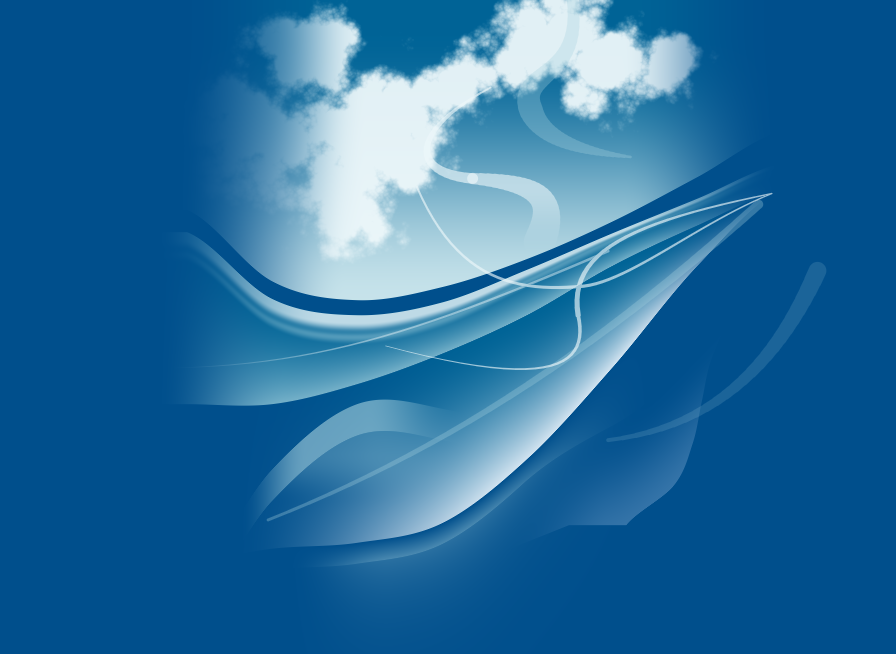
Reproduce this background procedurally as a Shadertoy shader.

```glsl
float pixel() { return 1.0 / iResolution.y; }

// Soft half-plane: 1 where signed distance d is positive
float inside(float d) { return clamp(d / pixel() + 0.5, 0.0, 1.0); }

// Smooth curve through eight evenly spaced heights
float curve(float t, float k[8]) {
    t = clamp(t, 0.0, 6.999);
    int i = int(t);
    float f = fract(t), a = k[max(i - 1, 0)], b = k[i], c = k[i + 1], d = k[min(i + 2, 7)];
    return b + 0.5 * f * (c - a + f * (2.0 * a - 5.0 * b + 4.0 * c - d + f * (3.0 * (b - c) + d - a)));
}

vec2 hash2(vec2 p) {
    return fract(sin(vec2(dot(p, vec2(127.1, 311.7)), dot(p, vec2(269.5, 183.3)))) * 43758.5);
}

float cells(vec2 p) {
    vec2 cell = floor(p), f = fract(p);
    float nearest = 2.0;
    for (int j = -1; j <= 1; j++)
        for (int i = -1; i <= 1; i++) {
            vec2 o = vec2(i, j);
            nearest = min(nearest, length(o + hash2(cell + o) - f));
        }
    return 1.0 - nearest;
}

// Layered cellular noise for puffy vapour
float billow(vec2 p) {
    float sum = 0.0, amp = 0.5;
    for (int i = 0; i < 5; i++) {
        sum += amp * cells(p);
        p = mat2(1.6, 1.2, -1.2, 1.6) * p + 3.7;
        amp *= 0.55;
    }
    return sum;
}

// Tapered stroke along a cubic Bezier
float stroke(vec2 p, vec2 a, vec2 b, vec2 c, vec2 d, float w0, float w1) {
    float cover = 0.0;
    vec2 last = a;
    for (int i = 1; i <= 24; i++) {
        float t = float(i) / 24.0, s = 1.0 - t;
        vec2 next = s * s * s * a + 3.0 * s * t * (s * b + t * c) + t * t * t * d;
        vec2 e = next - last, q = p - last;
        float dist = length(q - e * clamp(dot(q, e) / dot(e, e), 0.0, 1.0));
        cover = max(cover, inside(mix(w0, w1, t) - dist));
        last = next;
    }
    return cover;
}

float cloudField(vec2 p) {
    vec3 puffs[11] = vec3[11](vec3(.473, .92, .09), vec3(.384, .8, .115), vec3(.554, .795, .11),
        vec3(.63, .84, .075), vec3(.53, .7, .09), vec3(.61, .76, .07), vec3(.812, .935, .075),
        vec3(.87, .965, .07), vec3(.93, .89, .08), vec3(1.03, .9, .05), vec3(.71, .875, .055));
    float field = -2.0;
    for (int i = 0; i < 11; i++) field = max(field, 1.0 - length(p - puffs[i].xy) / puffs[i].z);
    return field;
}

void mainImage(out vec4 fragColor, in vec2 fragCoord) {
    vec2 p = fragCoord / iResolution.y;
    float x = p.x, y = p.y, t = (x - 0.286) / 0.13;
    vec3 deep = vec3(0, .31, .55), teal = vec3(0, .39, .59), pale = vec3(.65, .82, .87), white = vec3(.93, .97, .98);
    vec3 col = deep;
    float rightFade = 1.0 - smoothstep(0.95, 1.19, x);

    // Fold edges, from the horizon down
    float horizon = curve(t, float[8](.679, .57, .541, .561, .604, .661, .729, .8));
    float ribbon = curve(t, float[8](.645, .543, .518, .5375, .5875, .643, .696, .75));
    float fold = curve(t, float[8](.382, .382, .4125, .459, .518, .593, .655, .709));
    float sheet = curve(t, float[8](.14, .161, .17, .2, .298, .4375, .593, .711));
    float hem = sheet - 0.032 - 0.1 * smoothstep(0.8, 1.05, x);

    // Sky and clouds
    vec3 sky = mix(teal, vec3(.78, .89, .92), 1.0 - smoothstep(0.53, 0.95, y));
    float density = smoothstep(-0.1, 0.45, cloudField(p) + 1.5 * (billow(p * 13.0) - 0.62));
    sky = mix(sky, white, density * mix(0.4, 0.95, smoothstep(0.4, 0.56, x)));
    col = mix(col, sky, inside(y - horizon) * smoothstep(0.27, 0.53, x) * rightFade);

    // Upper teal fold
    float depth = clamp((ribbon - y) / (ribbon - fold), 0.0, 1.0);
    float mask = inside(ribbon - y) * inside(y - fold) * smoothstep(0.24, 0.44, x) * rightFade;
    col = mix(col, mix(teal, pale, 0.7 * pow(depth, 1.7)), mask);

    // Large bright sheet
    depth = clamp((fold - y) / max(fold - sheet, 0.01), 0.0, 1.0);
    mask = inside(fold - y) * inside(y - sheet) * smoothstep(0.36, 0.78, x) * rightFade;
    col = mix(col, mix(teal, vec3(.82, .89, .94), pow(depth, 1.5)), mask);

    // Lower hem and the glow beneath it
    depth = clamp((sheet - y) / (sheet - hem), 0.0, 1.0);
    float hemFade = smoothstep(0.44, 0.6, x) * (1.0 - smoothstep(0.7, 1.0, x));
    col = mix(col, pale, 0.45 * depth * hemFade * inside(sheet - y) * inside(y - hem));
    col = mix(col, pale, 0.25 * exp(-15.0 * max(hem - y, 0.0)) * hemFade * inside(hem - y));

    // Translucent veil on the right
    float veil = curve((0.643 - y) / 0.0643, float[8](1.232, 1.161, 1.118, 1.0875, 1.073, 1.059, 1.03, .955));
    mask = inside(veil - x) * inside(y - 0.197 + 0.4 * max(0.87 - x, 0.0)) * smoothstep(0.0, 0.2, hem - y);
    col = mix(col, vec3(.5, .66, .82), 0.45 * mask * smoothstep(0.77, 0.93, x) * (1.0 - smoothstep(0.38, 0.64, y)));

    // Petal on the lower left, with a dimmer one below
    float petal = curve(t, float[8](.107, .282, .382, .375, .33, .2, .2, .2));
    float petalFade = smoothstep(0.37, 0.47, x) * (1.0 - smoothstep(0.56, 0.71, x));
    col = mix(col, pale, 0.6 * petalFade * inside(petal - y) * inside(y - petal + 0.048));
    col = mix(col, pale, 0.3 * petalFade * inside(petal - 0.048 - y) * smoothstep(0.23, 0.31, y));

    // Bright ribbon with a faint companion
    float width = mix(0.019, 0.005, smoothstep(0.5, 1.0, x));
    mask = smoothstep(0.24, 0.5, x) * rightFade;
    col = mix(col, white, 0.8 * mask * inside(ribbon - y) * smoothstep(-width, 0.0, y - ribbon + width * 0.6));
    col = mix(col, pale, 0.45 * mask * smoothstep(0.012, 0.0, abs(y - ribbon + width * 1.8)));

    // Wide translucent swashes
    float swash = stroke(p, vec2(.875, 1), vec2(.893, .875), vec2(.786, .893), vec2(.8125, .83), .008, .018);
    swash = max(swash, stroke(p, vec2(.8125, .83), vec2(.83, .786), vec2(.893, .768), vec2(.964, .76), .018, .002));
    swash = max(swash, stroke(p, vec2(1.25, .586), vec2(1.196, .464), vec2(1.107, .348), vec2(.93, .327), .014, .003) * 0.5);
    swash = max(swash, stroke(p, vec2(.41, .205), vec2(.66, .304), vec2(.89, .446), vec2(1.16, .6875), .002, .007));
    col = mix(col, pale, 0.32 * swash);
    float tail = stroke(p, vec2(.723, .727), vec2(.82, .72), vec2(.855, .7), vec2(.825, .63), .008, .024);
    col = mix(col, white, 0.6 * tail * smoothstep(0.61, 0.72, y));

    // Fine looping lines
    float line = stroke(p, vec2(.75, .866), vec2(.625, .8), vec2(.625, .735), vec2(.723, .727), .001, .008);
    line = max(line, stroke(p, vec2(.6375, .714), vec2(.7, .57), vec2(.79, .553), vec2(.893, .5625), .0015, .0025));
    line = max(line, stroke(p, vec2(.893, .5625), vec2(.964, .571), vec2(1.07, .66), vec2(1.18, .704), .0025, .001));
    line = max(line, stroke(p, vec2(1.18, .704), vec2(.964, .66), vec2(.868, .615), vec2(.884, .518), .001, .004));
    line = max(line, stroke(p, vec2(.884, .518), vec2(.9, .446), vec2(.855, .4), vec2(.59, .471), .003, .0005));
    line = max(line, stroke(p, vec2(.268, .4375), vec2(.5, .443), vec2(.66, .5), vec2(.93, .616), .0005, .002) * 0.7);
    col = mix(col, white, 0.65 * line * smoothstep(0.25, 0.55, x));

    fragColor = vec4(col, 1.0);
}
```
